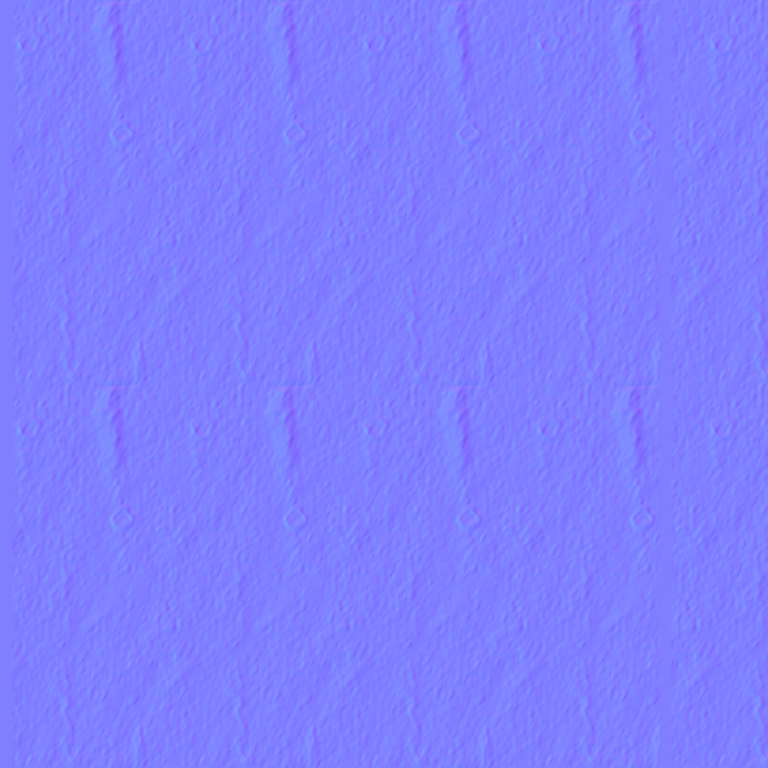
Write a three.js fragment shader that draws this texture map.

```glsl
// Slope map of worn, trowelled plaster, tiled in tall panels.
// One periodic height field (upright grain, laps, knots, scratched patches) is
// built per panel; green holds its slope across, red its weaker slope down.
varying vec2 vUv;

// Lengths are in hundredths of the canvas, y runs downward inside a panel.
const vec2 PANEL = vec2(22.57, 50.13);
const float STEP = 0.1;
const float RED_GAIN = 0.45;

float hash(vec2 p) {
  vec3 q = fract(vec3(p.xyx) * 0.1031);
  q += dot(q, q.yzx + 33.33);
  return fract((q.x + q.y) * q.z);
}

// Value noise wrapping after the given number of cells per panel.
float panelNoise(vec2 uv, vec2 cells, float seed) {
  vec2 g = uv * cells;
  vec2 i = floor(g);
  vec2 f = fract(g);
  f = f * f * f * (f * (f * 6.0 - 15.0) + 10.0);
  vec2 a = mod(i, cells) + seed;
  vec2 b = mod(i + 1.0, cells) + seed;
  return mix(mix(hash(a), hash(vec2(b.x, a.y)), f.x),
             mix(hash(vec2(a.x, b.y)), hash(b), f.x), f.y);
}

// Shortest offset from c to p across the panel borders.
vec2 offsetTo(vec2 p, vec2 c) {
  return mod(p - c + 0.5 * PANEL, PANEL) - 0.5 * PANEL;
}

float bell(float d, float width) {
  return exp(-d * d / (width * width));
}

float spot(vec2 p, vec2 c, vec2 size) {
  vec2 q = offsetTo(p, c) / size;
  return exp(-dot(q, q));
}

float stroke(vec2 p, vec2 a, vec2 b, float width) {
  vec2 q = offsetTo(p, 0.5 * (a + b));
  vec2 h = 0.5 * (b - a);
  float t = clamp(dot(q, h) / dot(h, h), -1.0, 1.0);
  return bell(length(q - h * t), width) * (1.0 - 0.5 * t * t);
}

float knot(vec2 p, vec2 c, float radius) {
  vec2 q = offsetTo(p, c);
  return bell(length(q * vec2(1.0, 0.85)) - radius, 0.35);
}

// Long lap of plaster: broad rise on the left, shorter drop on the right.
float lap(vec2 p, vec2 top, vec2 foot) {
  vec2 q = offsetTo(p, 0.5 * (top + foot));
  float t = q.y / (foot.y - top.y);
  float x = q.x - t * (foot.x - top.x);
  float ends = smoothstep(-0.55, -0.45, t) * (1.0 - smoothstep(-0.1, 0.6, t));
  return smoothstep(-2.4, 0.3, x) * (1.0 - smoothstep(0.2, 2.0, x)) * ends;
}

// Where the surface is scratched and crumbly.
float roughness(vec2 p) {
  float r = spot(p, vec2(3.4, 9.0), vec2(0.8, 3.6));
  r += spot(p, vec2(3.9, 5.6), vec2(1.6, 1.5));
  r += spot(p, vec2(15.0, 8.0), vec2(0.7, 6.0));
  r += spot(p, vec2(15.9, 20.5), vec2(1.0, 4.2));
  r += spot(p, vec2(0.9, 19.5), vec2(1.6, 1.3));
  r += 0.5 * spot(p, vec2(19.5, 18.8), vec2(2.6, 0.8));
  r += spot(p, vec2(12.1, 31.6), vec2(1.3, 1.0));
  r += spot(p, vec2(16.9, 35.8), vec2(1.6, 1.2));
  r += spot(p, vec2(22.4, 31.2), vec2(2.2, 1.2));
  r += 0.7 * spot(p, vec2(23.0, 34.8), vec2(1.6, 0.8));
  r += 0.8 * spot(p, vec2(12.5, 49.3), vec2(3.6, 0.9));
  r += 0.8 * spot(p, vec2(18.1, 46.5), vec2(0.8, 3.0));
  return min(r, 1.0);
}

// Upright grain; "leaning" tilts it to the right going up.
float grain(vec2 uv, vec2 leaning) {
  float patchy = 0.6 + 0.7 * panelNoise(uv, vec2(5.0, 9.0), 3.0);
  float fine = 0.042 * panelNoise(leaning, vec2(37.0, 62.0), 11.0);
  fine += 0.030 * panelNoise(uv, vec2(46.0, 40.0), 29.0);
  float chips = smoothstep(0.7, 1.0, panelNoise(leaning, vec2(27.0, 43.0), 47.0));
  float swell = 0.08 * panelNoise(leaning, vec2(9.0, 12.0), 61.0);
  return fine * patchy + 0.028 * chips + swell;
}

float height(vec2 p) {
  vec2 uv = p / PANEL;
  vec2 leaning = vec2(uv.x + uv.y, uv.y);
  float wobble = panelNoise(uv, vec2(9.0, 40.0), 83.0) - 0.5;
  float worn = 0.4 + 0.9 * panelNoise(uv, vec2(18.0, 34.0), 131.0);
  vec2 w = p + vec2(0.9 * wobble, 0.0);
  float marks = 0.06 * (knot(w, vec2(3.9, 5.6), 1.1) + knot(w, vec2(16.0, 17.2), 1.0));
  marks += 0.04 * stroke(w, vec2(3.1, 11.5), vec2(2.3, 21.5), 0.4);
  marks += 0.07 * stroke(w, vec2(8.7, 24.1), vec2(9.0, 33.0), 0.5);
  marks += 0.09 * stroke(w, vec2(8.6, 36.4), vec2(9.0, 48.8), 0.5);
  marks += 0.05 * stroke(w, vec2(18.2, 43.0), vec2(18.0, 49.5), 0.4);
  marks -= 0.06 * stroke(p, vec2(13.7, 50.4), vec2(17.6, 50.2), 0.3);
  float h = grain(uv, leaning) + marks * worn;
  h += 0.15 * lap(w, vec2(13.9, 0.6), vec2(15.4, 16.0));
  h += 0.07 * stroke(w, vec2(21.5, 39.7), vec2(24.7, 36.7), 0.9);
  return h + 0.085 * roughness(p) * panelNoise(leaning, vec2(33.0, 44.0), 101.0);
}

// 0 inside a flat vertical seam, 1 outside it.
float outsideSeam(float x, float left, float right) {
  return 1.0 - smoothstep(left - 0.3, left + 0.3, x) * (1.0 - smoothstep(right - 0.3, right + 0.3, x));
}

void main() {
  vec2 p = 100.0 * vec2(vUv.x, 1.0 - vUv.y);
  vec2 e = vec2(STEP, 0.0);
  float h = height(p);
  vec2 slope = vec2(height(p + e.xy) - h, height(p + e.yx) - h) / STEP;
  slope *= outsideSeam(p.x, -1.0, 1.6) * outsideSeam(p.x, 86.0, 87.4);
  vec3 normal = normalize(vec3(RED_GAIN * slope.y, slope.x, 1.0));
  gl_FragColor = vec4(0.5 + 0.5 * normal, 1.0);
}
```
